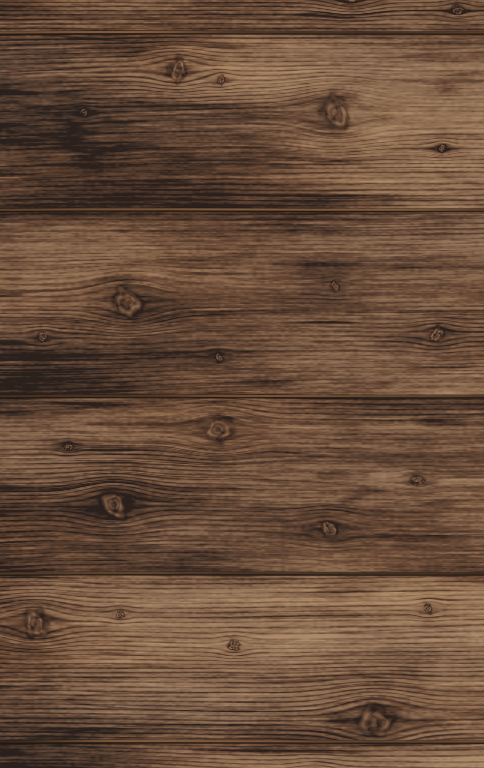
Give the GLSL for this texture, as a Shadertoy shader.

```glsl
// Weathered brown horizontal planks with fine grain, knots and dark seams.
#define PLANK_PITCH 0.2308
#define FIRST_SEAM 0.034
#define SEAM_HALF_WIDTH 0.0026
#define KNOTS_PER_PLANK 5
#define KNOT_MIN 0.006
#define KNOT_MAX 0.028
#define RING_FREQUENCY 168.0
#define BASE_TONE 0.61

const vec3 DARK_STAIN = vec3(0.17, 0.125, 0.108);
const vec3 MID_BROWN = vec3(0.42, 0.290, 0.207);
const vec3 PALE_WOOD = vec3(0.68, 0.535, 0.395);
const vec3 GROOVE = vec3(0.11, 0.08, 0.065);
const vec3 LEDGE = vec3(0.55, 0.38, 0.24);

float hash(vec2 p) {
    vec3 q = fract(vec3(p.xyx) * 0.1031);
    q += dot(q, q.yzx + 33.33);
    return fract((q.x + q.y) * q.z);
}

float noise(vec2 p) {
    vec2 i = floor(p), f = fract(p);
    f = f * f * (3.0 - 2.0 * f);
    return mix(mix(hash(i), hash(i + vec2(1, 0)), f.x),
               mix(hash(i + vec2(0, 1)), hash(i + vec2(1, 1)), f.x), f.y);
}

float fbm(vec2 p) {
    float sum = 0.0, amp = 0.53;
    for (int i = 0; i < 4; i++) {
        sum += amp * noise(p);
        p = p * 2.03 + 17.0;
        amp *= 0.5;
    }
    return sum;
}

// Height of the k-th seam; plank widths differ slightly.
float seamHeight(float k) {
    return FIRST_SEAM + PLANK_PITCH * k - 0.0138 * max(0.0, sin(k * 1.0472));
}

vec3 woodRamp(float t) {
    return t < 0.5 ? mix(DARK_STAIN, MID_BROWN, t * 2.0)
                   : mix(MID_BROWN, PALE_WOOD, t * 2.0 - 1.0);
}

void mainImage(out vec4 fragColor, in vec2 fragCoord) {
    vec2 p = fragCoord / iResolution.y;
    float width = iResolution.x / iResolution.y;
    float pixel = 1.0 / iResolution.y;
    p.y += 0.0012 * (noise(vec2(p.x * 9.0, 3.0)) - 0.5);

    // Plank lookup
    float plank = 0.0;
    for (float k = 0.0; k < 5.0; k++) plank += step(seamHeight(k), p.y);
    float lower = seamHeight(plank - 1.0), upper = seamHeight(plank);
    float fromLower = p.y - lower, fromUpper = upper - p.y;
    float edge = min(fromLower, fromUpper);
    vec2 shift = vec2(plank * 7.3, plank * 3.7);

    // Knots: bend the grain, stain their surroundings, add a ringed face
    float bend = 0.0, stain = 0.0, face = 0.0, faceTone = 0.0;
    for (int i = 0; i < KNOTS_PER_PLANK; i++) {
        vec2 id = vec2(plank * 5.0 + 2.0, float(i) * 3.0 + 11.0);
        float size = hash(id + 40.0);
        float radius = mix(KNOT_MIN, KNOT_MAX, size * size);
        vec2 center = vec2((float(i) + 0.1 + 0.8 * hash(id)) / float(KNOTS_PER_PLANK) * width,
                           mix(lower, upper, 0.12 + 0.76 * hash(id + 20.0)));
        vec2 d = p - center;
        float tilt = 2.5 * (hash(id + 60.0) - 0.5);
        vec2 q = mat2(cos(tilt), -sin(tilt), sin(tilt), cos(tilt)) * d / radius;
        q.y *= 1.25;
        float r = length(q) + 0.6 * (noise(q * 1.9 + id) - 0.5);

        vec2 spread = d / (radius * vec2(2.4, 1.5));
        bend += d.y * exp(-dot(spread, spread));
        vec2 halo = abs(d) / (radius * vec2(2.0, 0.9));
        stain += exp(-halo.x - halo.y) * (0.3 + 1.4 * noise(d * vec2(40.0, 240.0) + id));

        float mask = 1.0 - smoothstep(0.75, 1.05, r);
        float rim = exp(-pow((r - 0.92) / 0.22, 2.0)) * (0.3 + noise(q * 1.3 + id + 9.0));
        float crack = exp(-abs(q.x + 0.6 * (noise(q * 3.0) - 0.5)) * 8.0) * step(r, 0.8);
        float tone = 0.56 + 0.12 * sin(r * 15.0) + 0.6 * (noise(q * 3.5 + id) - 0.5);
        faceTone = mix(faceTone, tone - 0.4 * crack - 0.35 * rim, mask);
        face = max(face, mask);
        stain += 0.5 * rim;
    }

    // Grain coordinate follows slow waves and curves around the knots
    float wave = noise(vec2(p.x * 2.5, p.y * 6.0) + shift) - 0.5;
    float grain = p.y - bend + 0.011 * wave + 0.0014 * noise(vec2(p.x * 14.0, p.y * 40.0));
    float phase = grain * RING_FREQUENCY + 1.6 * noise(vec2(p.x * 1.5, grain * 26.0) + shift);
    float ring = 0.6 - 2.0 * pow(0.5 + 0.5 * sin(6.2832 * phase), 3.0);
    float ringPower = smoothstep(0.2, 0.75, noise(vec2(p.x * 3.0, p.y * 14.0) + shift));

    // Fine tone: rings, streaks, fibres and short pores
    float tone = BASE_TONE + 0.06 * (hash(vec2(plank, 9.0)) - 0.5);
    tone += (0.06 + 0.13 * ringPower) * ring;
    tone += 0.22 * (noise(vec2(p.x * 2.5, grain * 120.0) + shift) - 0.5);
    tone += 0.28 * (noise(vec2(p.x * 12.0, grain * 370.0) + shift) - 0.5);
    tone += 0.26 * (noise(vec2(p.x * 50.0, p.y * 512.0)) - 0.5);
    tone += 0.20 * (noise(vec2(p.x * 190.0, p.y * 512.0) + 23.0) - 0.5);

    // Sparse marks: continuous dark lines, short checks and pale flecks
    float contour = abs(noise(vec2(p.x * 2.2, grain * 48.0) + shift + 31.0) - 0.5);
    float patches = smoothstep(0.3, 0.7, noise(vec2(p.x * 4.0, p.y * 20.0) + 50.0));
    tone -= 0.26 * patches * (1.0 - smoothstep(0.0, 0.05, contour));
    tone -= 0.30 * smoothstep(0.82, 0.94, noise(vec2(p.x * 7.0, grain * 150.0) + 80.0));
    tone += 0.18 * smoothstep(0.82, 0.94, noise(vec2(p.x * 10.0, grain * 240.0) + 90.0));

    // Broad tone: blotches, stained plank edges, paler right side
    tone += 1.15 * (fbm(vec2(p.x * 3.0, p.y * 11.0) + shift) - 0.5);
    tone += 0.26 * (p.x / width - 0.5) - 0.55 * min(stain, 1.0);
    tone -= 0.52 * exp(-edge / 0.022) * noise(vec2(p.x * 5.0, p.y * 25.0) + shift);
    tone = mix(tone, faceTone, face * 0.8);

    // Ease highlights so that pale areas keep their grain
    tone -= 0.35 * max(tone - 0.70, 0.0);
    vec3 color = woodRamp(clamp(tone, 0.0, 1.0));
    float greying = 0.16 * noise(vec2(p.x * 4.0, p.y * 13.0) + 70.0);
    color = mix(color, vec3(dot(color, vec3(0.35, 0.45, 0.2))), greying);

    // Seam: dark groove with an uneven lit ledge inside
    float s = fromLower < fromUpper ? fromLower : -fromUpper;
    float seam = fromLower < fromUpper ? plank - 1.0 : plank;
    float groove = 1.0 - smoothstep(SEAM_HALF_WIDTH - pixel, SEAM_HALF_WIDTH + pixel, abs(s));
    float ledge = 1.0 - smoothstep(0.0005, 0.0005 + 1.5 * pixel, abs(s - 0.0008));
    ledge *= 0.25 + 0.75 * noise(vec2(p.x * 6.0, seam * 5.0));
    color = mix(color, mix(GROOVE, LEDGE, ledge), groove * 0.88);

    fragColor = vec4(color, 1.0);
}
```
